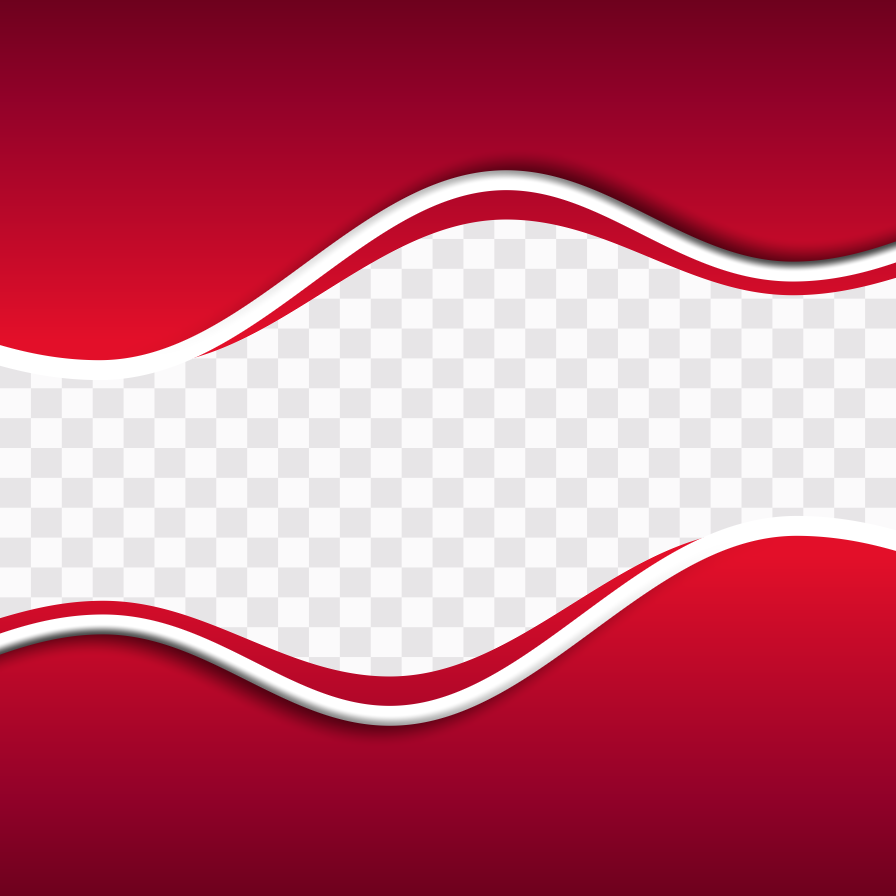
Reproduce this background procedurally as a WebGL 1 fragment shader.

```glsl
precision highp float;
// Two crimson panels with wavy, white-rimmed edges over a pale checkerboard.
uniform vec2 u_resolution;

const float PI = 3.14159265;
const vec2  CHECKS = vec2(29.0, 30.0);        // cells across and down
const vec3  CHECK_LIGHT = vec3(0.985, 0.98, 0.985);
const vec3  CHECK_DARK = vec3(0.906, 0.898, 0.906);
const vec3  RED_DEEP = vec3(0.43, 0.005, 0.115);
const vec3  RED_MID = vec3(0.57, 0.005, 0.16);
const vec3  RED_BRIGHT = vec3(0.89, 0.06, 0.16);
const vec3  RIM_WHITE = vec3(1.0);
const vec3  RIM_SHADE = vec3(0.3);
const vec3  SHADOW_COLOR = vec3(0.24, 0.0, 0.05);
const float RIM_WIDTH = 0.0222;
const float RIM_BEVEL = 0.012;
const vec2  SHADOW_SHIFT = vec2(0.012, -0.008);
const float SHADOW_BLUR = 0.017;
const float SHADOW_STRENGTH = 0.85;

// Half a cosine wave rising from 0 at a to 1 at b.
float ease(float a, float b, float x) {
  return 0.5 - 0.5 * cos(PI * clamp((x - a) / (b - a), 0.0, 1.0));
}

// Height of the panel edge, measured down from the top.
float panelEdge(float x) {
  return 0.281 + 0.121 * ease(-0.344, 0.111, x) - 0.212 * ease(0.111, 0.565, x)
       + 0.102 * ease(0.565, 0.885, x) - 0.079 * ease(0.885, 1.205, x);
}

// Height of the lower side of the thin red ribbon.
float ribbonEdge(float x) {
  return 0.38 + 0.028 * ease(-0.3, 0.156, x) - 0.163 * ease(0.156, 0.565, x)
       + 0.0845 * ease(0.565, 0.885, x) - 0.068 * ease(0.885, 1.205, x);
}

// Approximate distance below the panel edge.
float edgeDistance(vec2 p) {
  float e = 0.002;
  float slope = (panelEdge(p.x + e) - panelEdge(p.x - e)) / (2.0 * e);
  return (p.y - panelEdge(p.x)) / sqrt(1.0 + slope * slope);
}

// 0 to 1 across one pixel around d = 0.
float cover(float d, float pixel) {
  return clamp(d / pixel + 0.5, 0.0, 1.0);
}

vec3 checkerboard(vec2 p, float pixel) {
  vec2 wave = abs(mod(p * CHECKS + 0.5, 2.0) - 1.0) - 0.5;
  vec2 square = clamp(2.0 * wave / (pixel * CHECKS), -1.0, 1.0);
  return mix(CHECK_LIGHT, CHECK_DARK, 0.5 + 0.5 * square.x * square.y);
}

vec3 redGradient(float y) {
  vec3 upper = mix(RED_DEEP, RED_MID, clamp(y / 0.11, 0.0, 1.0));
  return mix(upper, RED_BRIGHT, clamp((y - 0.11) / 0.27, 0.0, 1.0));
}

void main() {
  vec2 p = gl_FragCoord.xy / u_resolution;
  p.y = 1.0 - p.y;
  float pixel = 1.0 / min(u_resolution.x, u_resolution.y);
  vec3 color = checkerboard(p, pixel);

  // The lower half is the upper half turned by 180 degrees.
  vec2 q = p.y > 0.5 ? 1.0 - p : p;
  float d = edgeDistance(q);
  vec3 red = redGradient(q.y);

  // Ribbon, then the white rim with its bevelled outer side.
  color = mix(color, red, cover(ribbonEdge(q.x) - q.y, pixel));
  float bevel = smoothstep(0.15, 0.95, q.x) * (1.0 - smoothstep(0.0, RIM_BEVEL, d));
  vec3 rim = mix(RIM_WHITE, RIM_SHADE, bevel);
  color = mix(color, rim, cover(RIM_WIDTH - d, pixel));

  // Panel with a soft shadow cast by the rim.
  float shadow = smoothstep(-SHADOW_BLUR, SHADOW_BLUR, edgeDistance(q - SHADOW_SHIFT));
  shadow *= SHADOW_STRENGTH * smoothstep(0.12, 0.5, q.x);
  vec3 panel = mix(red, SHADOW_COLOR, shadow);
  color = mix(color, panel, cover(-d, pixel));

  gl_FragColor = vec4(color, 1.0);
}
```
